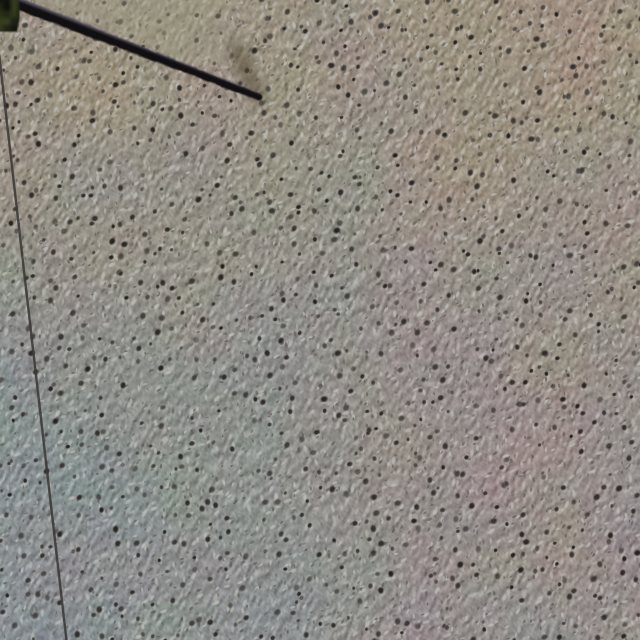
Reproduce this texture procedurally as a Shadertoy shader.

```glsl
float hash(vec2 p) {
    return fract(sin(dot(p, vec2(127.1, 311.7))) * 43758.5453);
}

float noise(vec2 p) {
    vec2 i = floor(p), f = fract(p);
    f = f * f * (3.0 - 2.0 * f);
    return mix(mix(hash(i), hash(i + vec2(1, 0)), f.x),
               mix(hash(i + vec2(0, 1)), hash(i + vec2(1, 1)), f.x), f.y);
}

vec2 rotate(vec2 p, float a) {
    return vec2(cos(a) * p.x + sin(a) * p.y, cos(a) * p.y - sin(a) * p.x);
}

// Soft, randomly turned ellipses scattered over a jittered grid
float specks(vec2 p, float cells, float density, float radius, float stretch, float seed) {
    p *= cells;
    float cover = 0.0;
    for (int y = -1; y <= 1; y++)
    for (int x = -1; x <= 1; x++) {
        vec2 cell = floor(p) + vec2(x, y);
        vec2 key = cell + seed;
        vec2 center = cell + vec2(hash(key + 3.7), hash(key + 9.2));
        float angle = 0.2 + 1.7 * hash(key + 15.4);
        vec2 d = rotate(p - center, angle) * vec2(1.0, stretch);
        float size = radius * mix(0.65, 1.25, hash(key + 21.8));
        float strength = step(hash(key), density) * mix(0.5, 1.0, hash(key + 33.1));
        cover = max(cover, strength * (1.0 - smoothstep(0.4, 1.35, length(d) / size)));
    }
    return cover;
}

// x: distance to the segment, y: position along it, z: signed side
vec3 segment(vec2 p, vec2 a, vec2 b) {
    vec2 pa = p - a, ba = b - a;
    float t = clamp(dot(pa, ba) / dot(ba, ba), 0.0, 1.0);
    return vec3(length(pa - ba * t), t, (ba.x * pa.y - ba.y * pa.x) / length(ba));
}

// Embossed strokes, longer along their slanted direction
float relief(vec2 p) {
    vec2 q = p + 0.006 * vec2(noise(p * 35.0), noise(p * 35.0 + 40.0));
    q = rotate(q, 1.1) * vec2(95.0, 190.0);
    float strokes = noise(q) - noise(q + vec2(0.35, 0.9));
    float fine = noise(rotate(p, 0.5) * vec2(330.0, 220.0)) - 0.5;
    return 0.13 * strokes + 0.085 * fine;
}

void mainImage(out vec4 fragColor, in vec2 fragCoord) {
    vec2 uv = fragCoord / iResolution.xy;

    // Broad tints: warm at the top, cool at the lower left, rosy at the right
    vec3 warm = vec3(0.605, 0.565, 0.505);
    vec3 cool = vec3(0.535, 0.56, 0.56);
    vec3 rosy = vec3(0.585, 0.55, 0.54);
    vec3 color = mix(mix(cool, rosy, smoothstep(0.1, 0.9, uv.x)), warm,
                     smoothstep(0.2, 1.0, uv.y));
    float blotch = noise(uv * 7.0) + 0.6 * noise(uv * 17.0 + 5.0) - 0.8;
    float hue = noise(uv * 9.0 + 20.0) + 0.7 * noise(uv * 26.0 + 31.0) - 0.85;
    color += 0.025 * blotch * vec3(1.0, 0.1, -1.0);
    color += 0.03 * hue * vec3(0.6, -0.6, 0.4);

    // Rough ground
    color += relief(uv);

    // Pale flecks and dark pits with a lit lower rim
    float flecks = specks(uv, 62.0, 0.6, 0.34, 2.1, 11.0);
    float rim = specks(uv + vec2(-0.003, 0.004), 43.0, 0.55, 0.2, 1.2, 57.0);
    float dents = specks(uv, 74.0, 0.42, 0.28, 1.9, 83.0);
    float pits = specks(uv, 43.0, 0.55, 0.2, 1.2, 57.0);
    vec3 pale = mix(vec3(0.78, 0.76, 0.71), vec3(0.74, 0.76, 0.77), noise(uv * 60.0));
    color = mix(color, pale, max(0.75 * flecks, 0.4 * rim));
    color = mix(color, vec3(0.31, 0.29, 0.27), 0.6 * dents);
    color = mix(color, vec3(0.13, 0.11, 0.10), 0.95 * pits);

    // Thin joint running down the left side
    vec3 joint = segment(uv, vec2(-0.002, 0.92), vec2(0.105, -0.01));
    color = mix(color, vec3(0.23, 0.22, 0.21), 0.88 * (1.0 - smoothstep(0.0008, 0.003, joint.x)));

    // Smooth yellowish patch above the bar and a smudge at its tip
    vec3 bar = segment(uv, vec2(0.035, 0.992), vec2(0.404, 0.849));
    float patchMask = smoothstep(0.0, 0.02, bar.z) * (1.0 - smoothstep(0.28, 0.42, uv.x));
    color = mix(color, vec3(0.62, 0.60, 0.51), 0.45 * patchMask);
    float smudge = segment(uv, vec2(0.37, 0.92), vec2(0.40, 0.855)).x;
    color = mix(color, vec3(0.34, 0.30, 0.22), 0.5 * (1.0 - smoothstep(0.0, 0.03, smudge)));

    // Tapered dark bar with a violet grey upper edge
    float halfWidth = mix(0.009, 0.005, bar.y);
    float ragged = bar.x + 0.002 * (noise(uv * 170.0) - 0.5);
    vec3 barColor = mix(vec3(0.07, 0.06, 0.07), vec3(0.36, 0.34, 0.39),
                        smoothstep(0.001, 0.009, bar.z));
    color = mix(color, barColor, 1.0 - smoothstep(halfWidth - 0.002, halfWidth + 0.003, ragged));

    // Dark greenish block in the corner
    vec2 corner = abs(uv - vec2(0.0, 1.0)) - vec2(0.03 - 0.2 * max(0.97 - uv.y, 0.0), 0.049);
    float block = 1.0 - smoothstep(-0.002, 0.003, max(corner.x, corner.y));
    vec3 blockColor = mix(vec3(0.05, 0.05, 0.04), vec3(0.21, 0.24, 0.12), noise(uv * 90.0));
    color = mix(color, blockColor, block);

    fragColor = vec4(clamp(color, 0.0, 1.0), 1.0);
}
```
